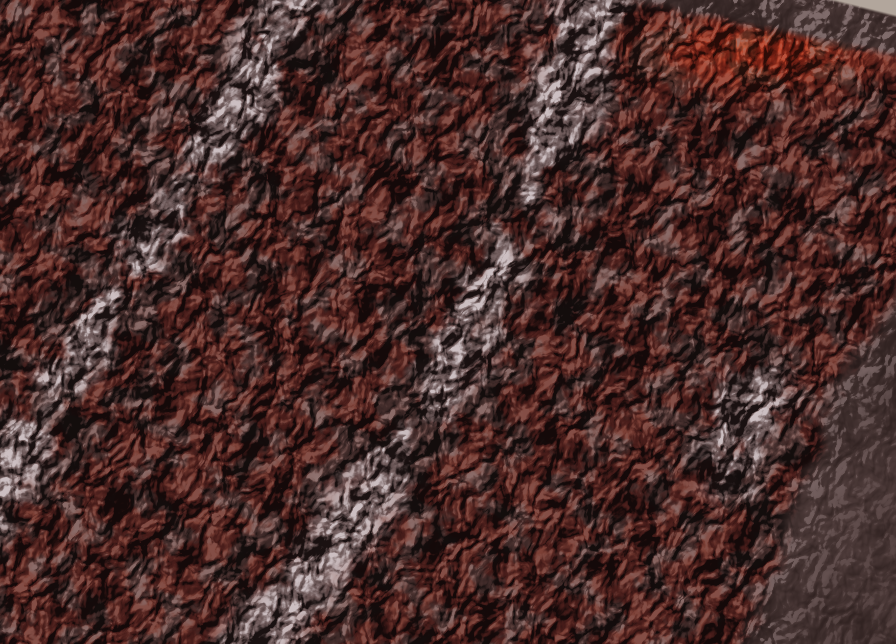
Write a Shadertoy shader that draws this texture.

```glsl
// Moist dark chocolate cake crumb with glossy pale frosting streaks and a smooth iced side.

vec2 hash2(vec2 p) {
    vec3 q = fract(p.xyx * vec3(0.1031, 0.1030, 0.0973));
    q += dot(q, q.yzx + 33.33);
    return fract((q.xx + q.yz) * q.zy);
}

// Distance to the nearest scattered cell point
float cellular(vec2 p) {
    vec2 cell = floor(p), f = p - cell;
    float nearest = 4.0;
    for (int y = -1; y <= 1; y++)
    for (int x = -1; x <= 1; x++) {
        vec2 o = vec2(x, y);
        vec2 d = o + hash2(cell + o + 100.0) - f;
        nearest = min(nearest, dot(d, d));
    }
    return sqrt(nearest);
}

// Layered, rotated sines, roughly -1 to 1
float billow(vec2 p) {
    float sum = 0.0, amp = 0.5;
    for (int i = 0; i < 5; i++) {
        sum += amp * sin(p.x + 1.7 * sin(p.y + float(i)));
        p = mat2(1.2, 1.3, -1.3, 1.2) * p + 2.3;
        amp *= 0.62;
    }
    return sum;
}

// Crumb relief: warped cells, stretched along the slant of the cake
float crumbHeight(vec2 p) {
    vec2 q = vec2(dot(p, vec2(0.87, -0.5)) * 1.15, dot(p, vec2(0.5, 0.87)) * 0.8);
    q += 0.010 * vec2(billow(q * 38.0), billow(q.yx * 41.0 + 5.0));
    return 1.0 - 0.48 * cellular(q * 27.0)
               - 0.32 * cellular(q * 55.0 + 7.0)
               - 0.20 * cellular(q * 105.0 + 19.0);
}

void mainImage(out vec4 fragColor, in vec2 fragCoord) {
    vec2 p = fragCoord / iResolution.y;

    // Relief lit from the upper left
    float height = crumbHeight(p);
    float slope = height - crumbHeight(p + 0.006 * vec2(-0.6, 0.8));
    float pits = billow(p * 26.0);
    float light = 0.48 + 1.5 * (height - 0.55) + 1.5 * slope + 0.16 * pits;

    // Two slanted frosting streaks and a loose patch by the iced side
    float leftStreak = abs(p.x - 0.02 - 0.62 * (p.y - 0.28)) * 0.85;
    float midStreak = abs(p.x - 0.40 - 0.80 * p.y + 0.28 * p.y * p.y) * 0.8;
    float sidePatch = length((p - vec2(1.16, 0.34)) * vec2(1.0, 0.7)) - 0.03;
    float streak = min(min(leftStreak, midStreak), sidePatch);
    float breakup = billow(p * 13.0 + 2.0) + 0.5 * billow(p * 55.0);
    float halo = smoothstep(0.14, 0.02, streak + 0.03 * breakup);
    float frosted = smoothstep(0.05, 0.75, 1.0 - streak / 0.058 + 0.75 * breakup) * halo;
    light -= 0.08 * halo;

    // Crumb: near-black pores, red-brown body, pinkish lit faces
    vec3 crumb = mix(vec3(0.08, 0.035, 0.035), vec3(0.28, 0.11, 0.10), smoothstep(0.12, 0.52, light));
    crumb = mix(crumb, vec3(0.49, 0.25, 0.21), smoothstep(0.48, 0.98, light));
    float greyness = smoothstep(-0.15, 0.75, billow(p * 47.0 + 9.0) + 0.45 * halo);
    vec3 ashen = dot(crumb, vec3(0.5, 0.3, 0.2)) * vec3(1.22, 0.94, 0.92);
    crumb = mix(crumb, ashen, 0.75 * greyness);

    // Orange crust under the upper right rim
    float crust = exp(-dot((p - vec2(1.18, 0.92)) * vec2(6.0, 18.0), (p - vec2(1.18, 0.92)) * vec2(6.0, 18.0)));
    crumb = mix(crumb, crumb * vec3(1.5, 1.05, 0.75) + vec3(0.06, 0.01, 0.0), crust);

    // Wet glints on the raised faces
    float glint = smoothstep(0.70, 1.10, light + 0.22 * billow(p * 120.0));
    crumb = mix(crumb, vec3(0.60, 0.49, 0.48), 0.6 * glint * (0.4 + 0.6 * greyness));

    // Frosting streaks: dark gaps and sharp pale highlights
    float gloss = light + 0.16 + 0.24 * billow(p * vec2(75.0, 110.0));
    vec3 frosting = mix(vec3(0.10, 0.065, 0.065), vec3(0.44, 0.36, 0.36), smoothstep(0.15, 0.65, gloss));
    frosting = mix(frosting, vec3(0.80, 0.75, 0.76), smoothstep(0.60, 1.10, gloss));
    vec3 color = mix(crumb, frosting, frosted);

    // Smooth iced side at lower right and the thin rim on top
    float sideDepth = p.x - 1.15 - 0.20 * p.y - 0.45 * p.y * p.y + 0.018 * breakup;
    float rimDepth = p.y - 1.0 + 0.20 * (p.x - 0.96) + 0.006 * breakup;
    float iced = max(smoothstep(-0.01, 0.03, sideDepth), smoothstep(-0.008, 0.012, rimDepth));
    vec3 icing = mix(vec3(0.19, 0.135, 0.13), vec3(0.32, 0.245, 0.24), smoothstep(0.0, 1.0, 0.55 + 0.5 * (light - 0.5) + 0.2 * billow(p * 9.0)));
    float speckle = smoothstep(0.72, 1.05, gloss) * exp(-9.0 * max(sideDepth, 0.0));
    icing = mix(icing, vec3(0.58, 0.50, 0.50), 0.7 * speckle);
    color = mix(color, icing, iced);

    // Pale backdrop beyond the rim
    float backdrop = smoothstep(-0.003, 0.003, p.y - 1.0 + 0.25 * (p.x - 1.29));
    color = mix(color, vec3(0.70, 0.65, 0.61), backdrop);

    fragColor = vec4(color, 1.0);
}
```
